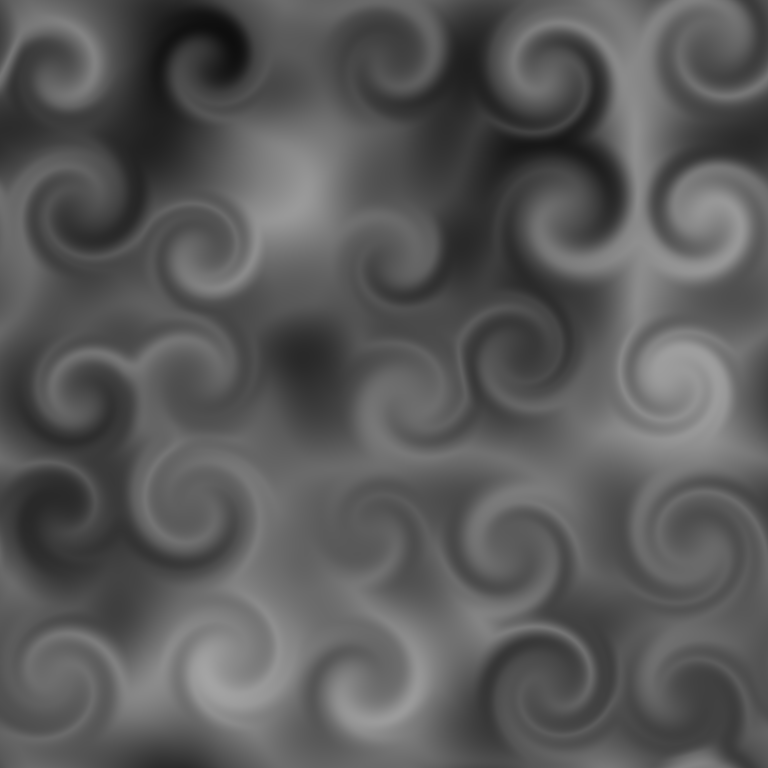
This texture is drawn by a Shadertoy shader. Its source:

```glsl
const float TAU = 6.2831853;
const float SWIRL_CELLS = 5.0;    // swirls along each side
const float MIN_RADIUS = 0.40;    // in swirl cells
const float MAX_RADIUS = 0.57;
const float SWIRL_JITTER = 0.46;
const float MIN_TWIST = 2.6;      // radians at the swirl centre
const float MAX_TWIST = 4.4;
const float CLOUD_FREQ = 4.0;
const float RIDGE_FREQ = 5.0;
const float FINE_FREQ = 9.0;
const vec2 RIDGE_OFFSET = vec2(0.07, 0.09);
const vec2 FINE_OFFSET = vec2(0.03, 0.05);
const float BASE_GREY = 0.452;
const float CLOUD_GAIN = 0.40;
const float RIDGE_GAIN = 0.56;
const float FINE_GAIN = 0.06;
const float CREASE_SOFTNESS = 0.04;

float hash(vec2 p) {
    return fract(sin(dot(p, vec2(127.1, 311.7))) * 43758.5453);
}

// Dot product of a random unit gradient with the offset from its lattice point
float slope(vec2 cell, vec2 offset, float period, float seed) {
    float angle = TAU * hash(mod(cell, period) + seed);
    return dot(vec2(cos(angle), sin(angle)), offset);
}

// Gradient noise that wraps over the unit square
float tiledNoise(vec2 uv, float period, float seed) {
    vec2 p = uv * period;
    vec2 cell = floor(p);
    vec2 f = p - cell;
    vec2 blend = f * f * f * (f * (f * 6.0 - 15.0) + 10.0);
    vec2 right = vec2(1.0, 0.0);
    vec2 up = vec2(0.0, 1.0);
    float bottom = mix(slope(cell, f, period, seed),
                       slope(cell + right, f - right, period, seed), blend.x);
    float top = mix(slope(cell + up, f - up, period, seed),
                    slope(cell + 1.0, f - 1.0, period, seed), blend.x);
    return mix(bottom, top, blend.y);
}

// Folded noise: its zero lines become thin creases
float crease(vec2 uv, float period, float seed) {
    float n = tiledNoise(uv, period, seed);
    return sqrt(n * n + CREASE_SOFTNESS * CREASE_SOFTNESS);
}

// Twists the plane around one jittered centre per cell
vec2 swirl(vec2 uv) {
    vec2 p = uv * SWIRL_CELLS;
    vec2 home = floor(p);
    vec2 shift = vec2(0.0);
    for (int y = -1; y <= 1; y++) {
        for (int x = -1; x <= 1; x++) {
            vec2 cell = home + vec2(x, y);
            vec2 id = mod(cell, SWIRL_CELLS);
            vec2 jitter = vec2(hash(id + 3.0), hash(id + 17.0)) - 0.5;
            vec2 d = p - (cell + 0.5 + SWIRL_JITTER * jitter);
            float radius = mix(MIN_RADIUS, MAX_RADIUS, hash(id + 57.0));
            float falloff = max(0.0, 1.0 - dot(d, d) / (radius * radius));
            float turn = hash(id + 31.0) < 0.5 ? -1.0 : 1.0;
            float twist = turn * mix(MIN_TWIST, MAX_TWIST, hash(id + 43.0));
            float angle = twist * falloff * falloff;
            float c = cos(angle), s = sin(angle);
            shift += vec2(c * d.x - s * d.y, s * d.x + c * d.y) - d;
        }
    }
    return (p + shift) / SWIRL_CELLS;
}

void mainImage(out vec4 fragColor, in vec2 fragCoord) {
    vec2 uv = swirl(fragCoord / iResolution.xy);

    // Soft clouds, darkened between bright creases
    float grey = BASE_GREY
               + CLOUD_GAIN * tiledNoise(uv, CLOUD_FREQ, 5.0)
               - RIDGE_GAIN * crease(uv + RIDGE_OFFSET, RIDGE_FREQ, 23.0)
               - FINE_GAIN * crease(uv + FINE_OFFSET, FINE_FREQ, 61.0);

    fragColor = vec4(vec3(clamp(grey, 0.0, 1.0)), 1.0);
}
```
